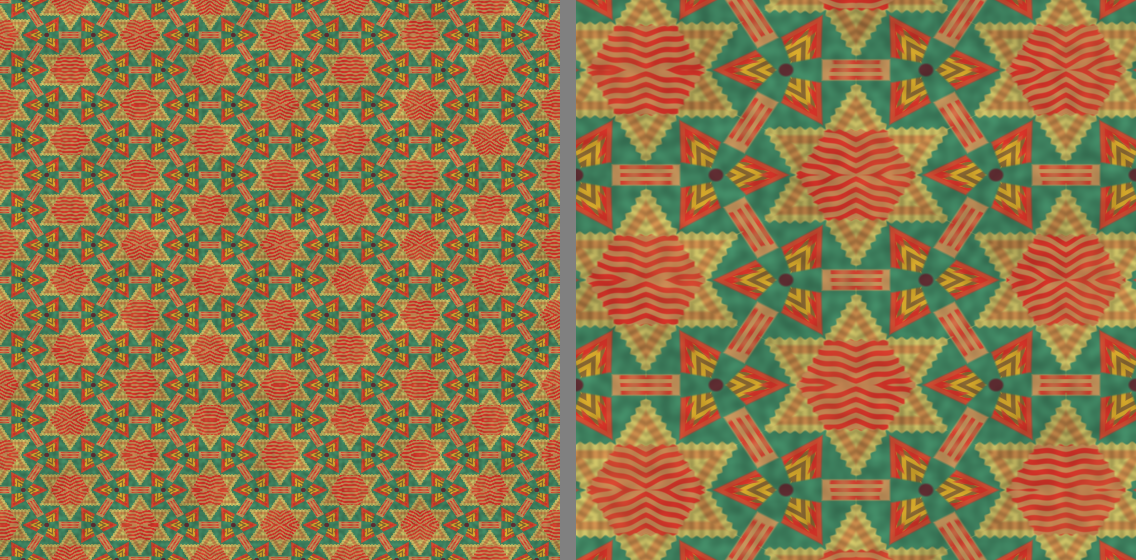
Left, the full canvas; right, a detail of the centre.
A three.js fragment shader for this pattern:

```glsl
// Embroidered six-pointed stars on green, joined by striped bars and kite petals.
// Each point is moved to its nearest star on a stretched hexagonal lattice, folded
// into one twelfth of the cell, and coloured with distance functions and stitches.

varying vec2 vUv;

float hash(vec2 p) {
  p = fract(p * vec2(0.1031, 0.1137));
  p += dot(p, p.yx + 33.33);
  return fract((p.x + p.y) * p.x * 17.0);
}

vec2 gradient(vec2 cell, float period) {
  float angle = 6.2832 * hash(mod(cell, period) + 3.7);
  return vec2(cos(angle), sin(angle));
}

// Gradient noise that wraps after a whole period
float noise(vec2 p, float period) {
  vec2 i = floor(p), f = fract(p);
  vec2 u = f * f * (3.0 - 2.0 * f);
  vec2 e = vec2(1.0, 0.0);
  float low = mix(dot(gradient(i, period), f),
                  dot(gradient(i + e, period), f - e), u.x);
  float high = mix(dot(gradient(i + e.yx, period), f - e.yx),
                   dot(gradient(i + 1.0, period), f - 1.0), u.x);
  return mix(low, high, u.y);
}

float fill(float d) {
  return 1.0 - smoothstep(-0.007, 0.007, d);
}

float stripes(float x) {
  return smoothstep(-0.6, 0.6, cos(6.2832 * x));
}

void main() {
  vec3 green = vec3(0.235, 0.49, 0.36);
  vec3 olive = vec3(0.72, 0.68, 0.36);
  vec3 tan_ = vec3(0.73, 0.55, 0.34);
  vec3 orange = vec3(0.71, 0.46, 0.25);
  vec3 red = vec3(0.80, 0.19, 0.15);
  vec3 yellow = vec3(0.80, 0.63, 0.16);
  vec3 brown = vec3(0.42, 0.31, 0.20);

  // Nearest star: odd columns on whole rows, even columns on half rows
  vec2 g = vUv * 8.0;
  vec2 squash = vec2(0.866, 1.0);
  vec2 odd = vec2(2.0 * floor(g.x * 0.5) + 1.0, floor(g.y + 0.5));
  vec2 even = vec2(2.0 * floor(g.x * 0.5 + 0.5), floor(g.y) + 0.5);
  vec2 toOdd = (g - odd) * squash, toEven = (g - even) * squash;
  bool nearOdd = dot(toOdd, toOdd) < dot(toEven, toEven);
  vec2 q = nearOdd ? toOdd : toEven;
  float variation = hash(mod(nearOdd ? odd : even, 8.0) * 7.0 + 1.0);

  // Fold so that y runs along a star point and x is the distance beside it
  float angle = mod(atan(q.x, q.y + 1e-5) + 0.5236, 1.0472) - 0.5236;
  vec2 t = length(q) * vec2(abs(sin(angle)), cos(angle));

  float grain = noise(vUv * 128.0, 128.0);
  float cloud = noise(vUv * 16.0, 16.0);
  vec3 color = green * (1.0 + 0.10 * grain);

  // Bar across the middle of each cell side
  vec2 bar = abs(t - vec2(0.0, 0.5));
  float barShape = max(bar.x - 0.140, bar.y - 0.050);
  float barThread = stripes(bar.y * 27.0) * fill(bar.x - 0.105 - 0.02 * grain);
  float barBand = 0.75 + 0.25 * cos(bar.x * 62.0);
  color = mix(color, mix(tan_, red, 0.85 * barThread * barBand), fill(barShape));

  // Kite petal pointing from the cell corner to the star
  vec2 corner = vec2(0.2887, 0.5) - t;
  float along = dot(corner, vec2(0.5, 0.866));
  float across = abs(dot(corner, vec2(0.866, -0.5)));
  float tipEdge = 0.879 * across + 0.477 * along - 0.143;
  float backEdge = 0.667 * across - 0.745 * along + 0.030;
  float spike = 0.014 * cos(across * 170.0);
  vec3 petal = mix(yellow, brown, 0.75 * stripes(tipEdge * 27.0));
  vec3 rim = mix(red, orange, 0.35 * stripes(tipEdge * 27.0 + 0.3));
  petal = mix(rim, petal, fill(tipEdge + 0.040 + spike));
  color = mix(color, petal, fill(max(tipEdge, backEdge)));
  color = mix(color, vec3(0.36, 0.17, 0.19), fill(length(corner) - 0.030));

  // Star points with a ragged edge, an orange inner chevron and slanted stitches
  float edge = dot(t, vec2(0.866, 0.5)) - 0.223;
  float edgeRun = dot(t, vec2(-0.5, 0.866));
  float ragged = edge + 0.006 * cos(edgeRun * 150.0) + 0.006 * grain;
  float chevron = 1.0 - smoothstep(0.010, 0.030, abs(edge + 0.054));
  vec3 point = mix(olive, orange, 0.85 * chevron);
  point *= 0.97 + 0.08 * cos(edgeRun * 150.0) + 0.10 * cloud;
  color = mix(color, point, fill(ragged));

  // Hexagon heart: mirrored rows of thread, bent differently in every star
  vec2 m = abs(q);
  float bend = mix(-0.65, 0.30, variation);
  float row = abs(m.y + bend * m.x) + 0.006 * cos(m.x * 45.0);
  float thread = stripes(row * 20.0 + 0.5);
  vec3 heart = mix(tan_, red, 0.12 + 0.88 * thread);
  heart = mix(heart, orange, 0.25 * smoothstep(0.0, 0.5, cloud + 0.2));
  color = mix(color, heart, fill(t.y - 0.212 + 0.005 * cos(t.x * 140.0)));

  // Woven grain and gentle fading
  color *= 1.0 + 0.14 * grain + 0.07 * cloud;
  gl_FragColor = vec4(color, 1.0);
}
```
